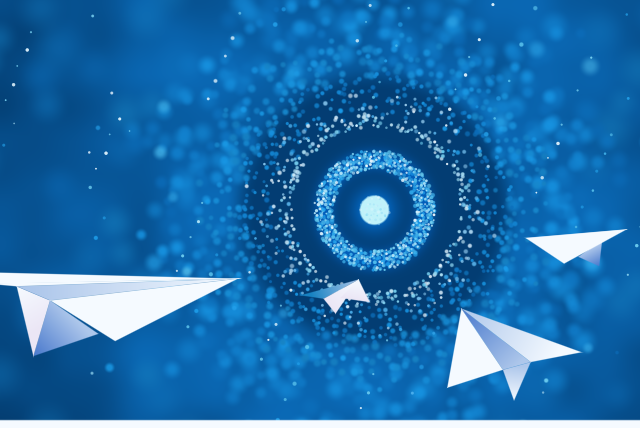
A WebGL 2 fragment shader for this background:

```glsl
#version 300 es
precision highp float;
// Concentric rings of glittering dots in a blue bokeh haze, with folded paper darts.
// Jittered grids of discs are thinned by radial bands; the darts are shaded triangles.
// Lengths are in canvas heights, with the origin at the lower left.
uniform vec2 u_resolution;
out vec4 fragColor;

const vec2 CENTER = vec2(0.875, 0.509);
const float CORE_RADIUS = 0.035;
const float RING_RADIUS = 0.118;
const float DISC_RADIUS = 0.30;
const float FOOTER_HEIGHT = 0.0185;
const vec3 NAVY = vec3(0.01, 0.24, 0.45);
const vec3 BLUE = vec3(0.04, 0.41, 0.71);
const vec3 AZURE = vec3(0.10, 0.62, 0.93);
const vec3 TEAL = vec3(0.09, 0.51, 0.76);
const vec3 ICE = vec3(0.40, 0.80, 0.94);
const vec3 WHITE = vec3(0.96, 0.98, 1.0);
const vec3 SHADE = vec3(0.68, 0.78, 0.92);
const vec3 FOLD = vec3(0.28, 0.47, 0.80);
const vec3 BLUSH = vec3(0.92, 0.90, 0.96);

float hash(vec2 p) {
    return fract(sin(dot(p, vec2(127.1, 311.7))) * 43758.5);
}

float noise(vec2 p) {
    vec2 i = floor(p), f = fract(p);
    f = f * f * (3.0 - 2.0 * f);
    return mix(mix(hash(i), hash(i + vec2(1, 0)), f.x),
               mix(hash(i + vec2(0, 1)), hash(i + vec2(1, 1)), f.x), f.y);
}

// Radial window: rises from x to y, falls from z to w
float window(float r, vec4 band) {
    return smoothstep(band.x, band.y, r) * (1.0 - smoothstep(band.z, band.w, r));
}

// Jittered discs; softness is the blurred share of each radius
void dots(inout vec3 col, vec2 p, float cell, float size, float softness,
          vec4 band, float density, float alpha, vec3 tintA, vec3 tintB) {
    vec2 home = floor(p / cell);
    for (int k = 0; k < 9; k++) {
        vec2 id = home + vec2(k % 3 - 1, k / 3 - 1);
        vec2 seed = id + cell * 371.0;
        vec2 spot = (id + vec2(hash(seed), hash(seed + 17.3))) * cell;
        float present = step(hash(seed + 41.9), density * window(distance(spot, CENTER), band));
        float radius = size * mix(0.55, 1.0, hash(seed + 63.1));
        float blur = max(radius * softness, 1.0 / u_resolution.y);
        float cover = 1.0 - smoothstep(radius - blur, radius + 0.3 * blur, distance(p, spot));
        float strength = alpha * mix(0.6, 1.0, hash(seed + 29.5));
        col = mix(col, mix(tintA, tintB, hash(seed + 88.7)), cover * present * strength);
    }
}

float cross2(vec2 a, vec2 b) { return a.x * b.y - a.y * b.x; }

float edge(vec2 p, vec2 a, vec2 b) { return cross2(p - a, normalize(b - a)); }

// Paper facet shaded from corner a towards the side bc
void facet(inout vec3 col, vec2 p, vec2 a, vec2 b, vec2 c, vec3 nearTint, vec3 farTint) {
    float turn = sign(cross2(b - a, c - a));
    float d = max(max(turn * edge(p, a, b), turn * edge(p, b, c)), turn * edge(p, c, a));
    vec2 axis = 0.5 * (b + c) - a;
    float t = dot(p - a, axis) / dot(axis, axis);
    float px = 1.0 / u_resolution.y;
    float cover = (1.0 - smoothstep(-0.8 * px, 0.8 * px, d)) * smoothstep(-0.02, 0.0, t);
    col = mix(col, mix(nearTint, farTint, clamp(t, 0.0, 1.0)), cover);
}

void darts(inout vec3 col, vec2 p) {
    // Large dart at the left
    vec2 nose = vec2(0.556, 0.349), crease = vec2(0.117, 0.298), root = vec2(0.039, 0.331);
    vec2 keel = vec2(0.078, 0.168);
    facet(col, p, keel, crease, vec2(0.230, 0.220), FOLD, SHADE);
    facet(col, p, root, crease, keel, WHITE, BLUSH);
    facet(col, p, nose, root, crease, WHITE, SHADE);
    facet(col, p, nose, vec2(-0.04, 0.364), vec2(-0.04, 0.336), WHITE, WHITE);
    facet(col, p, nose, vec2(-0.04, 0.338), root, WHITE, WHITE);
    facet(col, p, nose, crease, vec2(0.269, 0.203), WHITE, WHITE);
    // Dart at the lower right
    nose = vec2(1.078, 0.279); crease = vec2(1.175, 0.136); root = vec2(1.240, 0.154);
    keel = vec2(1.201, 0.064);
    facet(col, p, nose, crease, root, FOLD, SHADE);
    facet(col, p, keel, crease, root, WHITE, SHADE);
    facet(col, p, nose, vec2(1.045, 0.094), crease, WHITE, WHITE);
    facet(col, p, nose, root, vec2(1.359, 0.177), SHADE, WHITE);
    // Small dart at the right
    nose = vec2(1.464, 0.464); root = vec2(1.228, 0.444); crease = vec2(1.351, 0.400);
    facet(col, p, vec2(1.400, 0.378), crease, vec2(1.407, 0.439), FOLD, SHADE);
    facet(col, p, nose, root, vec2(1.270, 0.432), WHITE, SHADE);
    facet(col, p, nose, root, vec2(1.318, 0.384), WHITE, WHITE);
    // Faint dart below the rings
    nose = vec2(0.838, 0.347); root = vec2(0.756, 0.302);
    facet(col, p, nose, vec2(0.702, 0.310), root, SHADE, TEAL);
    facet(col, p, nose, root, vec2(0.784, 0.267), WHITE, BLUSH);
    facet(col, p, nose, vec2(0.864, 0.294), vec2(0.795, 0.304), WHITE, BLUSH);
}

void main() {
    vec2 p = gl_FragCoord.xy / u_resolution.y;
    float r = distance(p, CENTER);
    // Cloudy backdrop fading to the corners, with a dark central disc
    float cloud = 0.6 * noise(p * 6.0 + 8.0) + 0.4 * noise(p * 12.0);
    float light = mix(0.85, 0.45, smoothstep(0.45, 0.9, r)) + 0.7 * (cloud - 0.5);
    vec3 col = mix(NAVY * 0.9, BLUE, clamp(light, 0.0, 1.0));
    col = mix(NAVY, col, smoothstep(DISC_RADIUS - 0.02, DISC_RADIUS + 0.05, r));
    // Bokeh, blurrier and larger farther out
    dots(col, p, 0.11, 0.065, 1.0, vec4(0.40, 0.55, 3.0, 4.0), 0.5, 0.5, BLUE, TEAL);
    dots(col, p, 0.048, 0.034, 0.9, vec4(0.34, 0.42, 0.48, 0.63), 0.85, 0.75, BLUE, AZURE);
    dots(col, p, 0.033, 0.021, 0.8, vec4(0.30, 0.36, 0.42, 0.58), 0.7, 0.85, BLUE, AZURE);
    dots(col, p, 0.021, 0.012, 0.7, vec4(0.28, 0.32, 0.36, 0.44), 0.7, 0.9, TEAL, AZURE);
    dots(col, p, 0.19, 0.024, 0.8, vec4(0.30, 0.34, 0.6, 0.8), 0.6, 0.8, AZURE, ICE);
    dots(col, p, 0.13, 0.0045, 0.7, vec4(0.50, 0.65, 3.0, 4.0), 0.22, 0.9, ICE, WHITE);
    // Glittering scatter around the disc, densest at its inner rim
    dots(col, p, 0.016, 0.0075, 0.6, vec4(0.20, 0.28, 0.30, 0.34), 0.7, 0.95, BLUE, AZURE);
    dots(col, p, 0.014, 0.0065, 0.6, vec4(0.19, 0.20, 0.21, 0.32), 0.5, 0.9, AZURE, WHITE);
    dots(col, p, 0.010, 0.0062, 0.6, vec4(0.188, 0.198, 0.205, 0.235), 0.6, 0.95, ICE, WHITE);
    // Inner ring and core, each with a glow
    col += vec3(0.0, 0.13, 0.28) * exp(-pow((r - RING_RADIUS) / 0.024, 2.0));
    col += vec3(0.0, 0.22, 0.42) * exp(-pow(r / (1.4 * CORE_RADIUS), 2.0));
    vec4 ring = RING_RADIUS + vec4(-0.025, -0.020, 0.020, 0.025);
    dots(col, p, 0.0085, 0.0065, 0.5, ring, 0.95, 0.9, AZURE, ICE);
    dots(col, p, 0.0080, 0.0048, 0.5, ring, 0.65, 0.95, ICE, WHITE);
    col = mix(col, vec3(0.75, 0.95, 0.98), 1.0 - smoothstep(CORE_RADIUS - 0.004, CORE_RADIUS + 0.002, r));
    dots(col, p, 0.008, 0.0045, 0.5, vec4(-2.0, -1.0, 0.033, 0.038), 0.7, 0.5, ICE, WHITE);
    darts(col, p);
    // Pale strip along the bottom
    float px = 1.0 / u_resolution.y;
    col = mix(WHITE, col, smoothstep(FOOTER_HEIGHT - px, FOOTER_HEIGHT + px, p.y));
    fragColor = vec4(clamp(col, 0.0, 1.0), 1.0);
}
```
